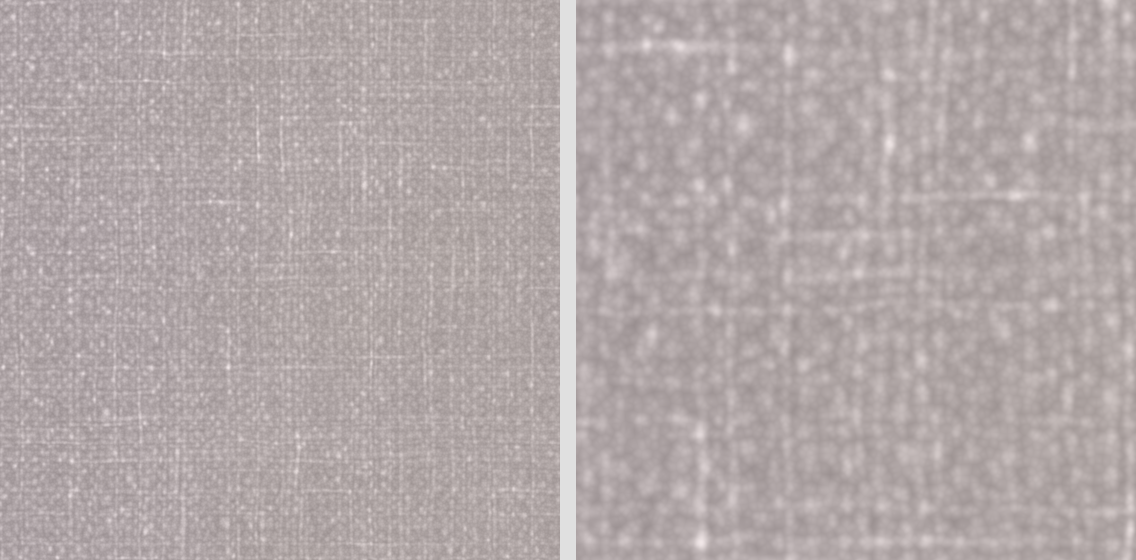
Left: the whole. Right: its middle third, enlarged.
Write a WebGL 1 fragment shader that draws this texture.

```glsl
precision highp float;
// Draws a soft mauve-grey linen cloth in plain weave with pale slubs and faint blotches.
uniform vec2 u_resolution;

float hash(vec2 p) {
  vec3 q = fract(p.xyx * 0.1031);
  q += dot(q, q.yzx + 33.33);
  return fract((q.x + q.y) * q.z);
}

// Layered sines, turned at each octave, roughly -1 to 1.
float waves(vec2 p) {
  float sum = 0.0;
  float amp = 0.5;
  for (int i = 0; i < 4; i++) {
    sum += amp * sin(p.x + 1.3 * sin(p.y)) * cos(p.y * 0.8 + float(i));
    p = mat2(0.8, 0.6, -0.6, 0.8) * p * 1.9 + 1.7;
    amp *= 0.65;
  }
  return sum;
}

// Cellular noise: distance to the nearest scattered point.
float cellular(vec2 p) {
  vec2 cell = floor(p);
  float nearest = 1.0;
  for (int y = -1; y <= 1; y++) {
    for (int x = -1; x <= 1; x++) {
      vec2 c = cell + vec2(float(x), float(y));
      vec2 point = c + vec2(hash(c + 3.0), hash(c + 71.0));
      nearest = min(nearest, length(point - p));
    }
  }
  return nearest;
}

// Rounded stitches at staggered crossings: tall bright warp, wide dimmer weft.
float stitches(vec2 p) {
  vec2 cell = floor(p);
  float height = 0.0;
  for (int y = -1; y <= 1; y++) {
    for (int x = -1; x <= 1; x++) {
      vec2 c = cell + vec2(float(x), float(y));
      float warpOver = mod(c.x + c.y, 2.0);
      vec2 jitter = vec2(hash(c + 13.0), hash(c + 37.0)) - 0.5;
      vec2 d = p - c - 0.5 - 0.4 * jitter;
      float shade = hash(c + 5.0);
      float top = mix(0.5, 1.0, warpOver) * (0.65 + 0.55 * shade + 0.5 * smoothstep(0.86, 1.0, shade));
      height += top * exp(-dot(d * d, mix(vec2(4.0, 6.5), vec2(6.0, 3.6), warpOver)));
    }
  }
  return height;
}

// Tone of one yarn: its own shade plus occasional pale slubs along it.
float yarnTone(float id, float along, float seed) {
  float shade = hash(vec2(id, seed));
  float phase = hash(vec2(id, seed + 19.0)) * 40.0;
  float swell = sin(along * (6.0 + 9.0 * shade) + phase) + sin(along * 21.0 + phase * 2.3);
  return (shade - 0.5) * 0.035 + smoothstep(0.9, 1.9, swell) * 0.045 * shade;
}

void main() {
  vec2 uv = gl_FragCoord.xy / min(u_resolution.x, u_resolution.y);

  // Uneven yarn widths and a slow wander of the yarns.
  vec2 weave = uv * vec2(90.0, 92.0);
  weave += 0.15 * sin(weave * 1.37 + 2.0 * sin(weave * 0.31));
  weave += 0.45 * vec2(waves(uv.yx * 15.0), waves(uv * 15.0 + 9.0));
  vec2 id = floor(weave);
  vec2 round = 0.5 - 0.5 * cos(6.2832 * weave);

  // Stitch relief, crisper at the left.
  float relief = mix(1.15, 0.85, smoothstep(0.0, 0.8, uv.x));
  float tone = (stitches(weave) - 0.47) * 0.135 * relief;
  tone += round.x * yarnTone(id.x, uv.y, 11.0) * 1.3;
  tone += round.y * yarnTone(id.y, uv.x, 47.0) * 1.2 - 0.006;

  // Fibre fuzz and broad worn patches.
  tone += (0.42 - cellular(uv * 190.0)) * 0.06;
  tone += waves(uv * 9.0 + 2.0) * 0.01;

  // Cool lavender toward the left, warmer in the middle and right.
  float cool = waves(uv * 6.0 + 5.0) * 0.6 + 0.6 - 1.2 * smoothstep(0.0, 0.65, uv.x);
  vec3 cloth = vec3(0.699, 0.660, 0.663) + vec3(0.0, -0.001, 0.008) * cool;
  gl_FragColor = vec4(cloth + tone, 1.0);
}
```
